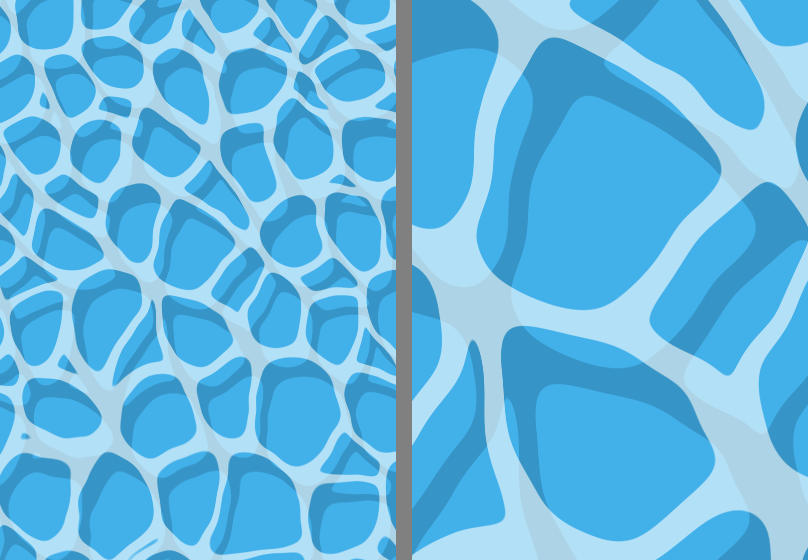
Left, the full canvas; right, a detail of the centre.
Write a Shadertoy shader that draws this texture.

```glsl
// Sunlit pool water: a pale web of rounded cells floats over blue water.
// The web is a weighted Voronoi diagram with softened corners; drawing it
// a second time, shifted right and down, gives the shadow it casts.

const vec3 WATER  = vec3(0.26, 0.69, 0.915);
const vec3 SHADOW = vec3(0.21, 0.58, 0.775);
const vec3 FOAM   = vec3(0.70, 0.88, 0.97);
const vec3 SHADED_FOAM = vec3(0.68, 0.83, 0.90);
const vec2 SHADOW_OFFSET = vec2(0.029, -0.049);
const int REACH = 2;

vec3 hash3(vec2 p) {
    vec3 q = fract(p.xyx * vec3(0.1031, 0.1030, 0.0973));
    q += dot(q, q.yxz + 33.33);
    return fract((q.xxy + q.yzz) * q.zyx);
}

vec2 noise2(vec2 p) {
    vec2 i = floor(p), f = fract(p);
    f = f * f * (3.0 - 2.0 * f);
    vec2 low  = mix(hash3(i).xy, hash3(i + vec2(1, 0)).xy, f.x);
    vec2 high = mix(hash3(i + vec2(0, 1)).xy, hash3(i + vec2(1, 1)).xy, f.x);
    return mix(low, high, f.y) - 0.5;
}

// Position and weight of a seed: kind 0 is a large cell, kind 1 a small hole
vec3 seed(vec2 cell, int kind) {
    vec3 r = hash3(cell + 17.0 + 61.0 * float(kind));
    vec2 brick = vec2(0.5 * mod(cell.y, 2.0), 0.0);
    if (kind == 0) return vec3(cell + brick + 0.5 + 0.62 * (r.xy - 0.5), 0.13 * r.z);
    float weight = r.z < 0.55 ? -0.06 : -9.0;
    return vec3(cell + brick + 0.3 * (r.xy - 0.5), weight);
}

float power(vec2 p, vec3 s) {
    vec2 d = p - s.xy;
    return dot(d, d) - s.z;
}

// Rounded distance from p to the border of the cell that holds it
float cellDistance(vec2 p) {
    vec2 base = floor(p);
    vec3 owner = vec3(0.0);
    float nearest = 1e5, rounding = 0.0;
    for (int y = -REACH; y <= REACH; y++)
    for (int x = -REACH; x <= REACH; x++)
    for (int kind = 0; kind < 2; kind++) {
        vec3 s = seed(base + vec2(x, y), kind);
        float d = power(p, s);
        if (d < nearest) {
            nearest = d;
            owner = s;
            rounding = kind == 0 ? 0.075 : 0.03;
        }
    }
    // Soft minimum over all borders of the owner
    float sum = 0.0;
    for (int y = -REACH; y <= REACH; y++)
    for (int x = -REACH; x <= REACH; x++)
    for (int kind = 0; kind < 2; kind++) {
        vec3 s = seed(base + vec2(x, y), kind);
        float gap = distance(s.xy, owner.xy);
        if (gap > 1e-4) {
            float border = (power(p, s) - nearest) / (2.0 * gap);
            sum += exp(-border / rounding);
        }
    }
    return -rounding * log(sum);
}

// Coverage of the web, with cells growing smaller towards the top
float web(vec2 p, float pixel) {
    vec2 bent = p + 0.05 * noise2(p * 6.0) + 0.014 * noise2(p * 19.0 + 7.0);
    vec2 q = bent * vec2(5.0, 3.8) * (1.0 + 0.16 * bent.y);
    float halfWidth = 0.046 + 0.04 * noise2(p * 4.0 + 31.0).x;
    float blur = 3.5 * pixel;
    return 1.0 - smoothstep(-blur, blur, cellDistance(q) - halfWidth);
}

void mainImage(out vec4 fragColor, in vec2 fragCoord) {
    float pixel = 1.0 / iResolution.x;
    vec2 p = fragCoord * pixel;
    float foam = web(p, pixel);
    float shade = web(p - SHADOW_OFFSET, pixel);

    vec3 water = mix(WATER, SHADOW, shade);
    vec3 surface = mix(FOAM, SHADED_FOAM, shade);
    fragColor = vec4(mix(water, surface, foam), 1.0);
}
```
